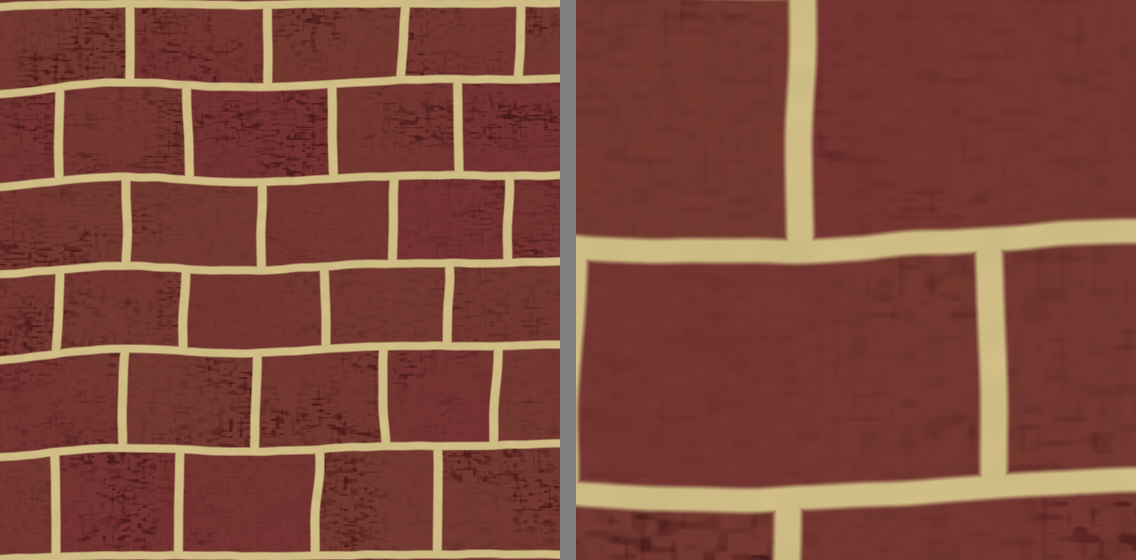
Left, the full canvas; right, a detail of the centre.
A three.js fragment shader for this pattern:

```glsl
varying vec2 vUv;

const float PI = 3.14159265;
const int COURSES = 6;
const int JOINTS = 4;
const float FIRST_BED = 0.008;
const float COURSE_HEIGHT = 0.164;
const vec4 BED_HARMONICS = vec4(0.030, 0.008, 0.008, -0.005);
const vec4 EVEN_JOINTS = vec4(0.103, 0.329, 0.580, 0.800);
const vec4 ODD_JOINTS = vec4(0.226, 0.467, 0.703, 0.907);
const float COURSE_SPREAD = 0.012;
const float BED_HALF_WIDTH = 0.0073;
const float JOINT_HALF_WIDTH = 0.0082;
const float EDGE_SOFTNESS = 0.0021;
const vec3 MORTAR = vec3(0.81, 0.74, 0.52);
const vec3 RED_BRICK = vec3(0.455, 0.196, 0.193);
const vec3 BROWN_BRICK = vec3(0.452, 0.220, 0.187);
const vec3 WORN_BRICK = vec3(0.290, 0.100, 0.095);

float hash(vec2 p) {
  return fract(sin(dot(p, vec2(127.1, 311.7))) * 43758.5453);
}

float noise(vec2 p) {
  vec2 cell = floor(p);
  vec2 f = fract(p);
  f = f * f * (3.0 - 2.0 * f);
  float low = mix(hash(cell), hash(cell + vec2(1.0, 0.0)), f.x);
  float high = mix(hash(cell + vec2(0.0, 1.0)), hash(cell + 1.0), f.x);
  return mix(low, high, f.y);
}

// Height of a wavering mortar bed at position x
float bedHeight(float bed, float x) {
  float unevenness = dot(BED_HARMONICS, sin(PI / 6.0 * bed * vec4(1.0, 2.0, 3.0, 4.0)));
  float sway = 0.017 * (x - 0.4) + 0.008 * (1.0 - x) * sin(12.0 * (x - 0.09));
  sway += 0.006 * (noise(vec2(x * 5.0, bed * 7.3)) - 0.5);
  float outer = step(abs(bed - 3.0), 2.5);
  float tremor = 0.0022 * (noise(vec2(x * 32.0, bed * 3.7 + 9.0)) - 0.5);
  return FIRST_BED + COURSE_HEIGHT * bed + unevenness + sway * mix(0.3, 1.0, outer) + tremor;
}

// Centre of an upright joint; t runs from 0 to 1 up its course
float jointCentre(float base, float course, float index, float t) {
  float odd = mod(course, 2.0);
  float spread = 1.0 + COURSE_SPREAD * (course - 2.0 - odd);
  float lean = mix(-0.005, 0.011, hash(vec2(course, index + 3.0)));
  float bend = noise(vec2(t * 2.5 + index * 9.0, course * 5.1)) - 0.5;
  return base * spread + lean * (t - 0.5) + 0.005 * bend;
}

float stroke(float distanceToLine, float halfWidth) {
  return 1.0 - smoothstep(-EDGE_SOFTNESS, EDGE_SOFTNESS, distanceToLine - halfWidth);
}

// Broken crosswise threads, gathered into worn patches
float weaveWear(vec2 p, vec2 brick) {
  vec2 q = p + brick * 0.37;
  float weft = noise(q * vec2(70.0, 210.0));
  float warp = noise(q * vec2(210.0, 55.0) + 40.0);
  float fleck = noise(q * vec2(110.0, 190.0) + 80.0);
  float patches = 0.6 * noise(q * vec2(7.0, 11.0)) + 0.4 * noise(q * vec2(19.0, 26.0));
  float strength = mix(0.18, 0.8, smoothstep(0.35, 0.8, patches));
  strength *= mix(0.6, 1.15, hash(brick + 17.0));
  float threads = 0.75 * smoothstep(0.55, 0.9, weft) + 0.5 * smoothstep(0.6, 0.95, warp);
  float flecks = smoothstep(0.62, 0.9, fleck) * smoothstep(0.45, 0.75, patches);
  return clamp(strength * (threads + flecks), 0.0, 0.9);
}

vec3 brickColor(vec2 p, vec2 brick) {
  float tone = hash(brick + 5.0) + 0.7 * (noise(p * 5.0 + brick) - 0.5);
  vec3 clay = mix(RED_BRICK, BROWN_BRICK, smoothstep(0.1, 0.9, tone));
  clay *= 0.98 + 0.04 * noise(p * 150.0);
  return mix(clay, WORN_BRICK, weaveWear(p, brick));
}

void main() {
  vec2 p = vUv;

  // Beds, and the course lying between two of them
  float mortar = 0.0;
  float course = -1.0;
  float lower = 0.0;
  float upper = 1.0;
  for (int i = 0; i <= COURSES; i++) {
    float height = bedHeight(float(i), p.x);
    mortar = max(mortar, stroke(abs(p.y - height), BED_HALF_WIDTH));
    if (p.y >= height) {
      course = float(i);
      lower = height;
    } else {
      upper = min(upper, height);
    }
  }

  // Upright joints, staggered on alternate courses
  float t = (p.y - lower) / max(upper - lower, 0.001);
  float inside = step(0.0, course) * step(course, float(COURSES) - 0.5);
  vec4 bases = mod(course, 2.0) > 0.5 ? ODD_JOINTS : EVEN_JOINTS;
  float column = 0.0;
  for (int j = 0; j < JOINTS; j++) {
    float centre = jointCentre(bases[j], course, float(j), t);
    mortar = max(mortar, inside * stroke(abs(p.x - centre), JOINT_HALF_WIDTH));
    column += step(centre, p.x);
  }

  vec3 paint = MORTAR * (0.985 + 0.03 * noise(p * 60.0));
  vec3 color = mix(brickColor(p, vec2(column, course)), paint, mortar);
  gl_FragColor = vec4(color, 1.0);
}
```
